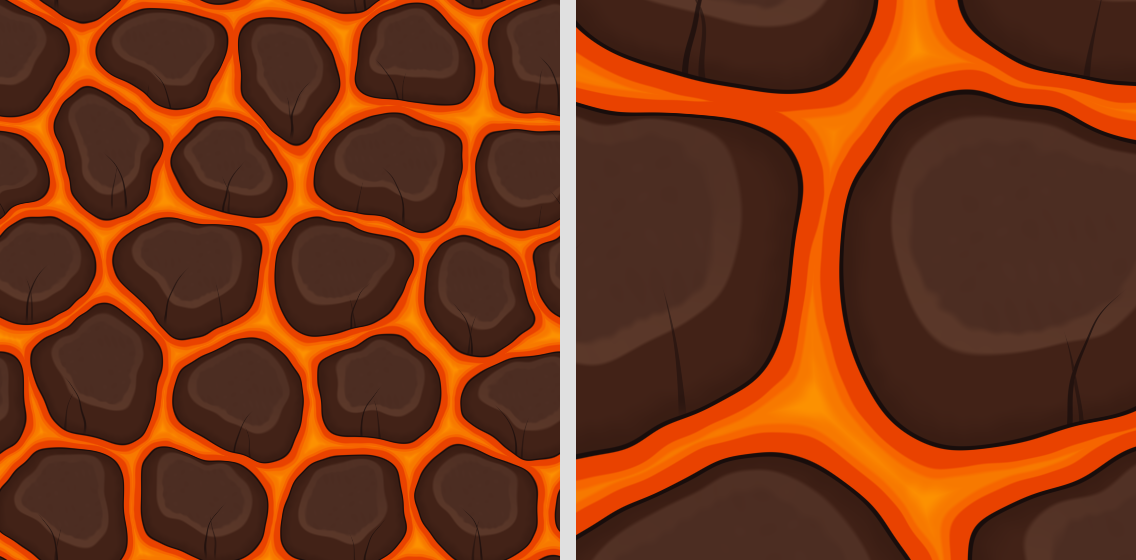
Left, the full canvas; right, a detail of the centre.
Reproduce this texture procedurally as a Shadertoy shader.

```glsl
const float TAU = 6.2831853;
const vec2 CELLS = vec2(4.0, 5.0);   // rocks across and up
const float ROW_SHIFT = 0.4;         // sideways step of each row, in cells
const float ROW_WRAP = 2.0;          // ROW_SHIFT * CELLS.y, a whole number
const float JITTER = 0.44;
const float HALF_GAP = 0.0135;
const float GAP_SPREAD = 0.008;
const float ROUNDING = 0.017;
const float LOBES = 0.008;
const float OUTLINE = 0.0024;
const float FACE_INSET = 0.40;       // in parts of the rock depth
const float FACE_LIFT = 0.29;
const float CRACK_WIDTH = 0.0024;

const vec3 FACE = vec3(0.298, 0.176, 0.133);
const vec3 RIM = vec3(0.365, 0.225, 0.165);
const vec3 SIDE = vec3(0.258, 0.133, 0.090);
const vec3 SIDE_LOW = vec3(0.225, 0.112, 0.075);
const vec3 INK = vec3(0.095, 0.050, 0.045);
const vec3 LAVA_RED = vec3(0.915, 0.260, 0.000);
const vec3 LAVA_DEEP = vec3(0.965, 0.395, 0.000);
const vec3 LAVA_ORANGE = vec3(0.970, 0.475, 0.000);
const vec3 LAVA_CORE = vec3(0.990, 0.570, 0.005);

// Random pair for a cell, repeating over the sheared grid
vec2 cellHash(vec2 cell, float seed) {
    float wrap = floor((cell.y + 0.5) / CELLS.y);
    vec2 id = vec2(mod(cell.x + ROW_WRAP * wrap + 0.5, CELLS.x) - 0.5, cell.y - CELLS.y * wrap);
    id = floor(id + 0.5);
    vec2 h = vec2(dot(id, vec2(127.1, 311.7)), dot(id, vec2(269.5, 183.3)));
    return fract(sin(h + seed * 17.3) * 4375.85);
}

vec2 rockCenter(vec2 cell) {
    vec2 jitter = (cellHash(cell, 1.0) - 0.5) * JITTER;
    return (cell + vec2(ROW_SHIFT * cell.y, 0.0) + 0.5 + jitter) / CELLS;
}

// Layered sines that wrap on the canvas, about -1 to 1
float waves(vec2 p) {
    p *= TAU;
    float bend = sin(p.x * 3.0 - p.y * 2.0);
    return 0.4 * sin(p.x * 5.0 + p.y * 4.0 + bend * 2.0)
         + 0.35 * sin(p.x * 7.0 - p.y * 9.0 + bend * 3.0)
         + 0.25 * sin(p.x * 17.0 + p.y * 13.0 - bend * 4.0);
}

// Signed distance to a rounded, lobed Voronoi cell
float rockField(vec2 p, vec2 cell) {
    vec2 center = rockCenter(cell);
    float total = 0.0;
    for (int y = -1; y <= 1; y++)
    for (int x = -1; x <= 1; x++) {
        if (x == 0 && y == 0) continue;
        vec2 other = rockCenter(cell + vec2(x, y));
        float side = dot(p - 0.5 * (center + other), normalize(other - center));
        total += exp(side / ROUNDING);
    }
    vec2 q = p - center;
    vec2 rnd = cellHash(cell, 2.0);
    float angle = atan(q.y, q.x + 1e-5);
    float lobes = 0.6 * sin(3.0 * angle + TAU * rnd.x) + 0.4 * sin(5.0 * angle + TAU * rnd.y);
    float gap = HALF_GAP + (rnd.x - 0.5) * GAP_SPREAD;
    return ROUNDING * log(total) + gap + LOBES * lobes * smoothstep(0.0, 0.06, length(q));
}

// Tapered hook running from the rock foot up toward its face
float crack(vec2 q, float foot, float bend, float low, float high, float px) {
    float t = (q.y - low) / (high - low);
    float slope = 3.0 * bend * t * t / (high - low);
    float dist = abs(q.x - foot - bend * t * t * t) / sqrt(1.0 + slope * slope);
    float width = CRACK_WIDTH * (1.0 - t);
    float ends = smoothstep(0.0, 0.2, t) * (1.0 - smoothstep(0.85, 1.0, t));
    return ends * (1.0 - smoothstep(width - px, width + px, dist));
}

vec3 lavaColor(float d, vec2 p, float px) {
    float edge = d + 0.0012 * waves(p) + 0.0006 * waves(p.yx * 2.0);
    vec3 color = mix(LAVA_RED, LAVA_DEEP, smoothstep(0.0098 - px, 0.0102 + px, edge));
    color = mix(color, LAVA_ORANGE, smoothstep(0.0130, 0.0155, edge));
    float brush = 0.0025 * waves(p * 2.0 + 0.03 * waves(p));
    return mix(color, LAVA_CORE, smoothstep(0.017, 0.027, edge + brush));
}

vec3 rockColor(vec2 p, vec2 cell, float d, float px) {
    vec2 center = rockCenter(cell);
    vec2 q = p - center;
    float depth = max(-rockField(center, cell), 0.012);
    vec2 lift = vec2(0.0, FACE_LIFT * depth);
    float face = rockField(p - lift, cell) + FACE_INSET * depth;
    float grain = waves(p * 3.0);

    // Side wall and raised face with a worn rim
    vec3 color = mix(SIDE_LOW, SIDE, smoothstep(0.003, 0.020, -d + 0.002 * grain));
    float lower = 1.0 - smoothstep(-0.06, 0.08, q.y + 0.35 * q.x);
    float rim = smoothstep(-0.014, -0.009, face + 0.002 * grain);
    vec3 top = FACE + 0.003 * grain;
    top = mix(top, RIM, rim * mix(0.25, 0.85, lower));
    color = mix(color, top, 1.0 - smoothstep(-0.001 - px, 0.001 + px, face));

    // Cracks
    vec2 rnd = cellHash(cell, 3.0);
    float hook = rnd.y < 0.5 ? -0.04 : 0.04;
    float longCrack = crack(q, (rnd.x - 0.5) * 0.09, hook, -0.11, 0.0, px);
    float shortCrack = crack(q, (rnd.y - 0.5) * 0.14, -0.3 * hook, -0.11, -0.025, px);
    return mix(color, INK, max(0.75 * longCrack, 0.5 * shortCrack));
}

void mainImage(out vec4 fragColor, in vec2 fragCoord) {
    vec2 uv = fragCoord / iResolution.xy;
    float px = 0.7 / iResolution.y;
    vec2 p = uv + 0.003 * vec2(waves(uv), waves(uv.yx + 0.37));

    // Nearest two rocks
    float d = 9.0, second = 9.0;
    vec2 cell = vec2(0.0);
    vec2 grid = p * CELLS;
    for (int y = -1; y <= 1; y++)
    for (int x = -1; x <= 1; x++) {
        float row = floor(grid.y) + float(y);
        vec2 c = vec2(floor(grid.x - ROW_SHIFT * row) + float(x), row);
        float f = rockField(p, c);
        if (f < d) { second = d; d = f; cell = c; }
        else second = min(second, f);
    }

    // Ink also parts rocks that touch
    float edge = max(d, 0.5 * (d - second));
    vec3 rock = rockColor(p, cell, d, px);
    rock = mix(rock, INK, smoothstep(-OUTLINE - px, -OUTLINE + px, edge));
    vec3 color = mix(rock, lavaColor(d, p, px), smoothstep(-px, px, d));
    fragColor = vec4(color, 1.0);
}
```
